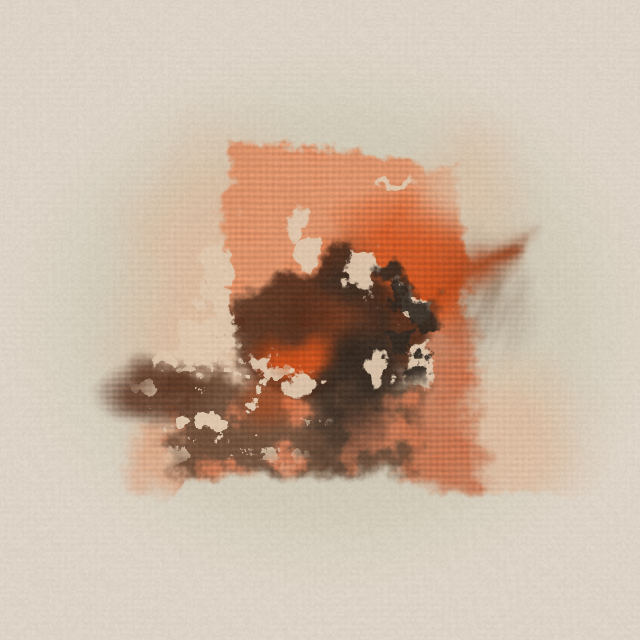
Write a WebGL 2 fragment shader that draws this background.

```glsl
#version 300 es
precision highp float;
// Rust and charcoal watercolour bleeding across a woven, cream paper.
uniform vec2 u_resolution;
out vec4 fragColor;

const vec3 PAPER = vec3(0.865, 0.828, 0.778);
const vec3 AGED = vec3(0.815, 0.788, 0.715);
const vec3 BLUSH = vec3(0.865, 0.715, 0.595);
const vec3 BARE = vec3(0.865, 0.775, 0.675);
const vec3 SALMON = vec3(0.865, 0.565, 0.405);
const vec3 ORANGE = vec3(0.80, 0.32, 0.12);
const vec3 RUST = vec3(0.76, 0.44, 0.30);
const vec3 UMBER = vec3(0.42, 0.29, 0.21);
const vec3 SEPIA = vec3(0.34, 0.19, 0.12);
const vec3 CHARCOAL = vec3(0.20, 0.165, 0.135);
const float WARP = 0.075;      // broad wandering of the wash edges
const float FRAY = 0.045;      // fine fraying of the wash edges
const float THREADS = 105.0;   // weave threads across the canvas
const float GRAIN = 0.035;

// Unpainted islands: centre, radii
const vec4 ISLANDS[12] = vec4[12](
  vec4(0.445, 0.655, 0.015, 0.035), vec4(0.470, 0.605, 0.024, 0.026),
  vec4(0.570, 0.558, 0.026, 0.029), vec4(0.643, 0.520, 0.020, 0.027),
  vec4(0.400, 0.435, 0.020, 0.015), vec4(0.456, 0.405, 0.023, 0.021),
  vec4(0.568, 0.412, 0.016, 0.032), vec4(0.645, 0.430, 0.019, 0.028),
  vec4(0.337, 0.545, 0.025, 0.080), vec4(0.305, 0.455, 0.032, 0.044),
  vec4(0.255, 0.422, 0.018, 0.016), vec4(0.625, 0.702, 0.030, 0.009));

float hash(vec2 p) {
  return fract(sin(dot(p, vec2(127.1, 311.7))) * 43758.5453);
}

float noise(vec2 p) {
  vec2 i = floor(p), f = fract(p);
  f = f * f * (3.0 - 2.0 * f);
  return mix(mix(hash(i), hash(i + vec2(1, 0)), f.x),
             mix(hash(i + vec2(0, 1)), hash(i + vec2(1, 1)), f.x), f.y);
}

float fbm(vec2 p) {
  float sum = 0.0, amp = 0.5;
  for (int i = 0; i < 5; i++) {
    sum += amp * noise(p);
    p = mat2(1.6, 1.2, -1.2, 1.6) * p + 7.3;
    amp *= 0.5;
  }
  return sum;
}

// Soft ellipse coverage
float blob(vec2 p, vec2 centre, vec2 radius, float soft) {
  return 1.0 - smoothstep(1.0 - soft, 1.0 + soft, length((p - centre) / radius));
}

// Rectangular wash coverage
float wash(vec2 p, vec2 centre, vec2 halfSize, float soft) {
  vec2 d = abs(p - centre) - halfSize;
  float dist = length(max(d, 0.0)) + min(max(d.x, d.y), 0.0);
  return 1.0 - smoothstep(-soft, soft, dist);
}

void main() {
  vec2 uv = gl_FragCoord.xy / u_resolution;
  vec2 drift = vec2(fbm(uv * 9.0), fbm(uv * 9.0 + 40.0)) - 0.5;
  vec2 fray = vec2(fbm(uv * 42.0), fbm(uv * 42.0 + 19.0)) - 0.5;
  vec2 soft = uv + drift * WARP;
  vec2 rough = soft + fray * FRAY;
  float mottle = fbm(uv * 22.0 + 3.0);

  // Aged paper and pale halos
  vec3 paper = mix(PAPER, AGED, blob(uv, vec2(0.52, 0.50), vec2(0.42, 0.35), 0.28));
  vec3 col = mix(paper, BLUSH, 0.75 * blob(soft, vec2(0.34, 0.53), vec2(0.13, 0.22), 0.65));
  col = mix(col, BLUSH, 0.70 * blob(soft, vec2(0.79, 0.31), vec2(0.11, 0.11), 0.65));
  col = mix(col, BLUSH, 0.45 * blob(soft, vec2(0.74, 0.71), vec2(0.07, 0.09), 0.8));
  col = mix(col, SALMON, 0.55 * blob(rough, vec2(0.27, 0.27), vec2(0.06, 0.055), 0.5));

  // Orange upper wash, deepening to the right
  vec2 tilted = rough + vec2(0.0, 0.10 * (uv.x - 0.52));
  float upper = wash(tilted, vec2(0.535, 0.625), vec2(0.185, 0.137), 0.008);
  upper *= 1.0 - 0.65 * smoothstep(0.64, 0.73, soft.x) * smoothstep(0.60, 0.70, uv.y);
  float deep = blob(soft, vec2(0.67, 0.57), vec2(0.15, 0.085), 0.75);
  vec3 upperInk = mix(SALMON, ORANGE, clamp(deep + (mottle - 0.5) * 0.7, 0.0, 1.0));
  col = mix(col, upperInk, upper * 0.94);

  // Rust flank and the tapered streak
  float flank = wash(rough, vec2(0.685, 0.36), vec2(0.055, 0.14), 0.022);
  col = mix(col, RUST, flank * (0.65 + 0.5 * mottle));
  vec2 start = vec2(0.65, 0.545), along = vec2(0.20, 0.115);
  float t = clamp(dot(uv - start, along) / dot(along, along), 0.0, 1.0);
  float away = length(soft - start - along * t + vec2(0.0, 0.03 * t * (1.0 - t)));
  float streak = exp(-pow(away / mix(0.038, 0.009, t), 2.0)) * (1.0 - smoothstep(0.72, 1.0, t));
  float feather = fbm(vec2(uv.x * 45.0 - uv.y * 18.0, uv.y * 9.0));
  col = mix(col, UMBER, 0.55 * feather * blob(soft, vec2(0.755, 0.54), vec2(0.06, 0.075), 0.8));
  col = mix(col, mix(ORANGE, SEPIA, t * 0.75), streak * 0.9);

  // Brown body and charcoal core
  float lower = wash(rough, vec2(0.465, 0.325), vec2(0.195, 0.078), 0.018);
  col = mix(col, mix(UMBER, RUST, smoothstep(0.5, 0.68, mottle + 0.5 * (uv.x - 0.45))), lower * 0.92);
  col = mix(col, SEPIA, 0.85 * blob(soft, vec2(0.245, 0.375), vec2(0.062, 0.04), 0.65));
  float body = blob(rough, vec2(0.495, 0.475), vec2(0.155, 0.095), 0.12);
  body = max(body, blob(rough, vec2(0.525, 0.575), vec2(0.028, 0.035), 0.25));
  col = mix(col, mix(SEPIA, UMBER, smoothstep(0.48, 0.36, uv.x) * mottle), body * 0.96);
  col = mix(col, CHARCOAL, 0.85 * blob(rough, vec2(0.54, 0.43), vec2(0.062, 0.14), 0.5));
  col = mix(col, ORANGE, 0.35 * blob(soft, vec2(0.52, 0.49), vec2(0.045, 0.035), 0.8));
  col = mix(col, ORANGE, 0.95 * blob(soft, vec2(0.445, 0.445), vec2(0.055, 0.028), 0.6));
  col = mix(col, ORANGE, 0.45 * blob(soft, vec2(0.415, 0.365), vec2(0.04, 0.04), 0.8));

  // Branching ink and bare islands
  float island = 1.0;
  for (int i = 0; i < 12; i++) {
    vec4 s = ISLANDS[i];
    island = min(island, (length((soft + fray * 0.06 - s.xy) / s.zw) - 1.0) * min(s.z, s.w));
  }
  col = mix(col, BARE, 0.96 * (1.0 - smoothstep(-0.002, 0.003, island)));
  float branch = smoothstep(0.44, 0.49, fbm(uv * 32.0 + 11.0));
  col = mix(col, CHARCOAL, 0.92 * branch * blob(rough, vec2(0.625, 0.485), vec2(0.055, 0.075), 0.25));
  col = mix(col, CHARCOAL, 0.9 * blob(rough, vec2(0.618, 0.56), vec2(0.027, 0.02), 0.25));
  float fleck = smoothstep(0.62, 0.66, fbm(uv * 38.0 + 5.0));
  col = mix(col, BARE, fleck * blob(uv, vec2(0.36, 0.36), vec2(0.14, 0.09), 0.4));

  // Dripping lower rim, weave and paper grain
  float rim = 0.25 - 0.025 * smoothstep(0.63, 0.69, uv.x) - 0.03 * smoothstep(0.31, 0.25, uv.x);
  rim += 0.035 * (fbm(vec2(uv.x * 48.0, uv.y * 14.0)) - 0.5);
  col = mix(paper, col, smoothstep(rim - 0.006, rim + 0.006, uv.y));
  float ink = clamp(length(col - paper) * 2.2, 0.0, 1.0);
  vec2 thread = sin((uv + drift * 0.004) * THREADS * 6.2832);
  col *= 1.0 + (0.09 * ink + 0.008) * (thread.y * 0.7 + thread.x * 0.3) * (0.4 + mottle);
  col += GRAIN * (noise(uv * 330.0) - 0.5) + 0.05 * ink * (mottle - 0.5);
  fragColor = vec4(clamp(col, 0.0, 1.0), 1.0);
}
```
